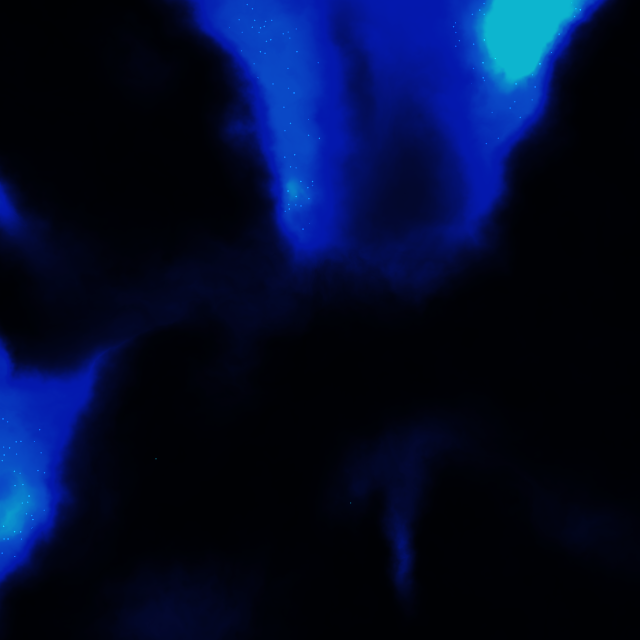
Give the GLSL for this background, as a Shadertoy shader.

```glsl
// Deep blue nebula: bright gas clouds with cyan cores, dark hollows and faint haze.
// Curved boundaries and rotated Gaussian glows build one brightness field, which
// radial and wispy noise roughens before a colour ramp and fine stars are applied.

#define EDGE_WARP 0.085
#define STREAK_CONTRAST 0.16
#define HAZE_GAIN 1.0
#define STAR_CELLS 105.0
#define STAR_RADIUS 0.0012
#define STREAK_CENTRE vec2(0.56, 0.47)

const vec3 VOID  = vec3(0.000, 0.003, 0.010);
const vec3 NAVY  = vec3(0.012, 0.035, 0.210);
const vec3 ROYAL = vec3(0.015, 0.095, 0.680);
const vec3 AZURE = vec3(0.040, 0.290, 0.780);
const vec3 SKY   = vec3(0.040, 0.490, 0.800);
const vec3 CYAN  = vec3(0.050, 0.710, 0.810);

float hash(vec2 p) {
    vec3 q = fract(p.xyx * 0.1031);
    q += dot(q, q.yzx + 33.33);
    return fract((q.x + q.y) * q.z);
}

float noise(vec2 p) {
    vec2 i = floor(p), f = fract(p);
    f = f * f * (3.0 - 2.0 * f);
    return mix(mix(hash(i), hash(i + vec2(1, 0)), f.x),
               mix(hash(i + vec2(0, 1)), hash(i + vec2(1, 1)), f.x), f.y);
}

float fbm(vec2 p) {
    float sum = 0.0, amp = 0.5;
    for (int i = 0; i < 6; i++) {
        sum += amp * noise(p);
        p = mat2(1.6, 1.2, -1.2, 1.6) * p + 7.3;
        amp *= 0.5;
    }
    return sum;
}

// Gaussian blob with its first axis turned by the given angle
float glow(vec2 p, vec2 centre, vec2 radius, float angle) {
    float c = cos(angle), s = sin(angle);
    vec2 d = mat2(c, -s, s, c) * (p - centre) / radius;
    return exp(-dot(d, d));
}

// Firm cloud body with a faint outer fringe
float body(float d) {
    return 0.13 * smoothstep(-0.06, 0.02, d) + 0.38 * smoothstep(-0.018, 0.045, d);
}

// Large upper cloud, narrowing downwards
float upperCloud(vec2 p) {
    float t = 1.0 - p.y;
    float left = 0.275 + 0.40 * t + 0.7 * t * (0.40 - t);
    float right = 0.98 - 0.83 * t + 0.7 * t * t;
    float base = 0.59 + 0.03 * smoothstep(0.70, 0.80, p.x);
    float v = 0.02;
    v += 0.16 * glow(p, vec2(0.41, 0.89), vec2(0.07, 0.22), 0.15);
    v += 0.10 * glow(p, vec2(0.46, 0.70), vec2(0.05, 0.09), 0.0);
    v += 0.20 * glow(p, vec2(0.457, 0.69), vec2(0.022, 0.028), -0.4);
    v += 0.17 * glow(p, vec2(0.81, 0.90), vec2(0.17, 0.10), 1.1);
    v += 0.42 * smoothstep(0.12, 0.75, glow(p, vec2(0.84, 0.962), vec2(0.115, 0.065), 0.6));
    v -= 0.30 * glow(p, vec2(0.645, 0.73), vec2(0.095, 0.17), 0.1);
    v -= 0.20 * glow(p, vec2(0.54, 0.88), vec2(0.035, 0.13), 0.0);
    v -= 0.27 * glow(p, vec2(0.58, 0.60), vec2(0.075, 0.11), 0.0);
    float d = min(min(p.x - left, right - p.x), p.y - base);
    return max(body(d) + v * smoothstep(-0.02, 0.05, d), 0.0);
}

// Cloud entering at the left, with a pointed upper corner
float leftCloud(vec2 p) {
    float right = 0.5 * (p.y - 0.06) + 0.025 * glow(p, vec2(0.05, 0.16), vec2(0.2, 0.07), 0.0);
    float top = 0.435 + 0.03 * smoothstep(0.08, 0.2, p.x)
              + 0.05 * (1.0 - smoothstep(0.0, 0.03, p.x));
    float v = 0.14 * glow(p, vec2(0.02, 0.28), vec2(0.09, 0.13), 0.0)
            + 0.30 * glow(p, vec2(-0.005, 0.21), vec2(0.05, 0.07), -0.3);
    float d = min(right - p.x, top - p.y);
    return body(d) + v * smoothstep(-0.02, 0.05, d);
}

// Faint veils spread through the dark
float haze(vec2 p) {
    float v = 0.03;
    v += 0.13 * glow(p, vec2(0.29, 0.55), vec2(0.18, 0.065), 0.4);
    v += 0.09 * glow(p, vec2(0.37, 0.45), vec2(0.05, 0.11), -0.4);
    v += 0.16 * glow(p, vec2(0.56, 0.58), vec2(0.14, 0.065), 0.1);
    v += 0.10 * glow(p, vec2(0.68, 0.30), vec2(0.10, 0.05), 0.3);
    v += 0.13 * glow(p, vec2(0.58, 0.24), vec2(0.07, 0.035), 0.6);
    v += 0.17 * glow(p, vec2(0.65, 0.22), vec2(0.024, 0.07), -0.3);
    v += 0.36 * glow(p, vec2(0.634, 0.13), vec2(0.017, 0.055), -0.1);
    v += 0.14 * glow(p, vec2(0.29, 0.04), vec2(0.13, 0.08), 0.2);
    v += 0.09 * glow(p, vec2(0.21, 0.91), vec2(0.06, 0.05), -0.6);
    v += 0.08 * glow(p, vec2(0.90, 0.19), vec2(0.16, 0.05), -0.5);
    v += 0.10 * glow(p, vec2(0.05, 0.62), vec2(0.12, 0.07), -0.7);
    v += 0.08 * glow(p, vec2(0.16, 0.28), vec2(0.06, 0.14), -0.3);
    v += 0.50 * glow(p, vec2(0.0, 0.685), vec2(0.065, 0.028), -0.8);
    return v;
}

vec3 ramp(float v) {
    vec3 c = mix(VOID, NAVY, smoothstep(0.0, 0.26, v));
    c = mix(c, ROYAL, smoothstep(0.20, 0.50, v));
    c = mix(c, AZURE, smoothstep(0.50, 0.72, v));
    c = mix(c, SKY, smoothstep(0.70, 0.85, v));
    return mix(c, CYAN, smoothstep(0.83, 0.97, v));
}

float stars(vec2 p, float density) {
    vec2 cell = floor(p * STAR_CELLS);
    vec2 spot = 0.2 + 0.6 * vec2(hash(cell + 17.0), hash(cell + 53.0));
    float d = length(fract(p * STAR_CELLS) - spot) / STAR_CELLS;
    float dot0 = 1.0 - smoothstep(0.0, STAR_RADIUS + 0.5 / iResolution.y, d);
    return dot0 * step(hash(cell + 91.0), density) * (0.4 + 0.6 * hash(cell + 7.0));
}

void mainImage(out vec4 fragColor, in vec2 fragCoord) {
    vec2 uv = fragCoord / iResolution.xy;

    // Wispy edge warp and streaks running out from the centre
    vec2 warp = vec2(fbm(uv * 9.0 + 3.0), fbm(uv * 9.0 + 41.0)) - 0.49;
    vec2 ray = uv - STREAK_CENTRE;
    float r = length(ray);
    float streak = fbm(ray / (r + 0.12) * (9.0 + 4.0 * r) + warp * 2.0 + 20.0);
    float wisp = fbm(uv * 7.0 + warp * 4.0 + 60.0);
    vec2 p = uv + warp * EDGE_WARP;

    // Merge the clouds and veils
    float cloud = max(upperCloud(p), leftCloud(p));
    cloud *= 1.0 + STREAK_CONTRAST * (streak + wisp - 0.98);
    float veil = haze(p) * (0.25 + 0.9 * wisp + 0.6 * streak) * HAZE_GAIN;
    float v = cloud + veil * (1.0 - smoothstep(0.05, 0.45, cloud));

    float density = 0.22 * smoothstep(0.54, 0.70, v) * (1.0 - smoothstep(0.88, 0.96, v));
    vec3 colour = ramp(v) + CYAN * 0.6 * stars(uv, density);
    fragColor = vec4(colour, 1.0);
}
```
